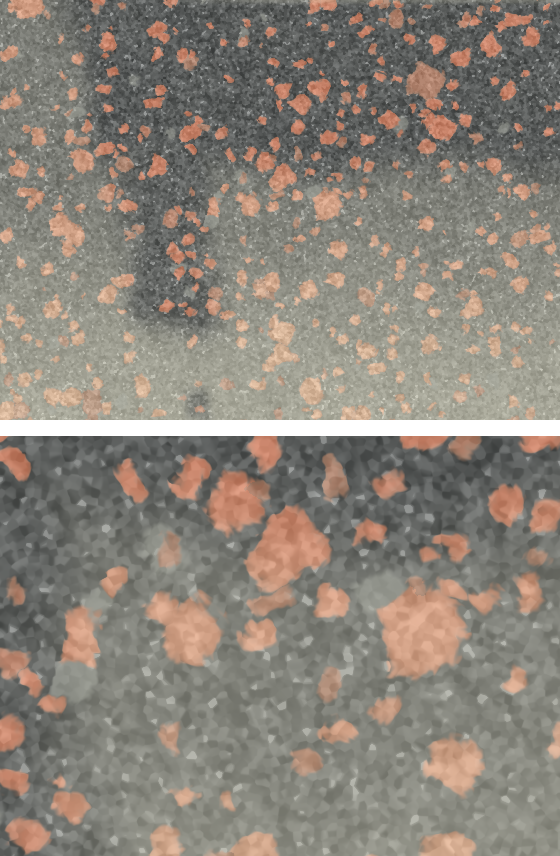
Top: the whole. Bottom: its middle third, enlarged.
Write a Shadertoy shader that draws this texture.

```glsl
const vec3 DARK_STONE = vec3(0.36, 0.37, 0.365);
const vec3 PALE_STONE = vec3(0.62, 0.62, 0.57);
const vec3 RED_FELDSPAR = vec3(0.78, 0.51, 0.41);
const vec3 PALE_FELDSPAR = vec3(0.84, 0.71, 0.60);
const vec3 BROWN_FELDSPAR = vec3(0.62, 0.51, 0.44);
const vec3 QUARTZ = vec3(0.68, 0.69, 0.65);

vec3 hash3(vec2 p) {
    vec3 q = fract(p.xyx * vec3(0.1031, 0.1030, 0.0973));
    q += dot(q, q.yxz + 33.33);
    return fract((q.xxy + q.yzz) * q.zyx);
}

mat2 rotation(float angle) {
    float c = cos(angle), s = sin(angle);
    return mat2(c, s, -s, c);
}

// Layered sines, each octave turned and bent by the previous one
float waves(vec2 p) {
    float sum = 0.0, amplitude = 0.5;
    for (int i = 0; i < 4; i++) {
        p += 0.6 * sin(p.yx * 0.8 + float(i));
        sum += amplitude * sin(p.x) * sin(p.y + 1.3);
        p = rotation(1.1) * p * 1.9;
        amplitude *= 0.6;
    }
    return sum;
}

// Cellular noise: one random tone per crystal, softly joined
float crystals(vec2 p, float seed) {
    vec2 cell = floor(p);
    float tone = 0.0, total = 0.0;
    for (int y = -1; y <= 1; y++)
    for (int x = -1; x <= 1; x++) {
        vec2 id = cell + vec2(x, y);
        vec3 rnd = hash3(id + seed);
        vec2 offset = id + rnd.xy - p;
        float weight = exp(-9.0 * dot(offset, offset));
        tone += weight * rnd.z;
        total += weight;
    }
    return tone / total;
}

// Scattered angular grains: x = signed distance, y = tone of nearest grain
vec2 scatterGrains(vec2 p, float size, float density, float seed) {
    vec2 cell = floor(p / size);
    vec2 nearest = vec2(1.0, 0.0);
    for (int y = -1; y <= 1; y++)
    for (int x = -1; x <= 1; x++) {
        vec2 id = cell + vec2(x, y);
        vec3 place = hash3(id + seed);
        vec3 form = hash3(id + seed + 71.0);
        vec2 centre = (id + 0.5 + 0.75 * (place.xy - 0.5)) * size;
        if (place.z > density * (1.0 + 0.8 * waves(centre * 9.0))) continue;
        vec2 q = abs(rotation(6.283 * form.x) * (p - centre)) + 1e-5;
        q.y /= mix(0.6, 1.0, form.z);
        float reach = pow(dot(q * q, q), 1.0 / 3.0);
        float d = reach - size * mix(0.16, 0.38, form.y);
        if (d < nearest.x) nearest = vec2(d, fract(form.x * 7.0));
    }
    return nearest;
}

vec2 closer(vec2 a, vec2 b) {
    return a.x < b.x ? a : b;
}

float softBox(vec2 p, vec2 centre, vec2 halfSize, float blur) {
    vec2 d = abs(p - centre) - halfSize;
    vec2 inside = 1.0 - smoothstep(-blur, blur, d);
    return inside.x * inside.y;
}

// Haze of the polished face: 0 in dark reflections, about 1 at the pale foot
float hazeAt(vec2 p) {
    vec2 q = p + 0.035 * vec2(waves(p * 11.0), waves(p * 9.0 + 4.0));
    float haze = mix(1.15, 0.48, smoothstep(-0.05, 0.65, q.y));
    float leftEdge = 0.32 - 0.15 * q.y;
    float shade = smoothstep(0.53, 0.67, q.y)
                * smoothstep(leftEdge - 0.06, leftEdge + 0.05, q.x);
    float column = softBox(q, vec2(0.42 - 0.1 * (q.y - 0.3), 0.45), vec2(0.10, 0.22), 0.05);
    float stain = softBox(q, vec2(0.46, 0.03), vec2(0.03, 0.045), 0.025);
    shade = max(shade, max(0.85 * column, 0.55 * stain));
    haze = mix(haze, -0.02, shade);
    float topGlow = smoothstep(0.985, 1.0, p.y) * smoothstep(0.3, 0.7, p.x);
    return haze + 0.06 * waves(p * 17.0) + 0.5 * topGlow;
}

void mainImage(out vec4 fragColor, in vec2 fragCoord) {
    vec2 p = fragCoord / iResolution.y;
    float edge = max(0.0022, 0.8 / iResolution.y);
    float haze = hazeAt(p);
    float contrast = mix(1.0, 0.6, clamp(haze, 0.0, 1.0));

    // Fine groundmass with bright flecks
    float fine = crystals(p * 170.0, 5.0);
    float coarse = crystals(rotation(0.5) * p * vec2(75.0, 90.0), 19.0);
    vec3 color = mix(DARK_STONE, PALE_STONE, haze);
    color += contrast * (0.17 * (fine - 0.5) + 0.10 * (coarse - 0.5));
    color += contrast * 0.14 * smoothstep(0.90, 0.98, fine);

    // Ragged outlines shared by all grains
    vec2 ragged = p + 0.009 * vec2(waves(p * 75.0), waves(p * 75.0 + 9.0));
    ragged += 0.004 * (vec2(fine, coarse) - 0.5);

    vec2 quartz = scatterGrains(ragged, 0.055, 0.07, 240.0);
    color = mix(color, QUARTZ, 0.5 * (1.0 - smoothstep(-0.004, 0.004, quartz.x)));

    // Feldspar in three sizes, browner at the rims
    vec2 grain = scatterGrains(ragged, 0.12, 0.20, 11.0);
    grain = closer(grain, scatterGrains(ragged, 0.07, 0.40, 53.0));
    grain = closer(grain, scatterGrains(ragged, 0.04, 0.34, 97.0));
    vec3 feldspar = mix(RED_FELDSPAR, PALE_FELDSPAR, clamp(haze, 0.0, 1.0));
    float rim = smoothstep(-0.007, 0.001, grain.x);
    float brown = clamp(0.45 * rim + 0.7 * smoothstep(0.65, 1.0, grain.y), 0.0, 0.85);
    feldspar = mix(feldspar, BROWN_FELDSPAR + 0.08 * haze, brown);
    feldspar += 0.11 * (fine - 0.5) + 0.12 * (coarse - 0.5);
    color = mix(color, feldspar, 1.0 - smoothstep(-edge, edge, grain.x));

    fragColor = vec4(clamp(color, 0.0, 1.0), 1.0);
}
```
